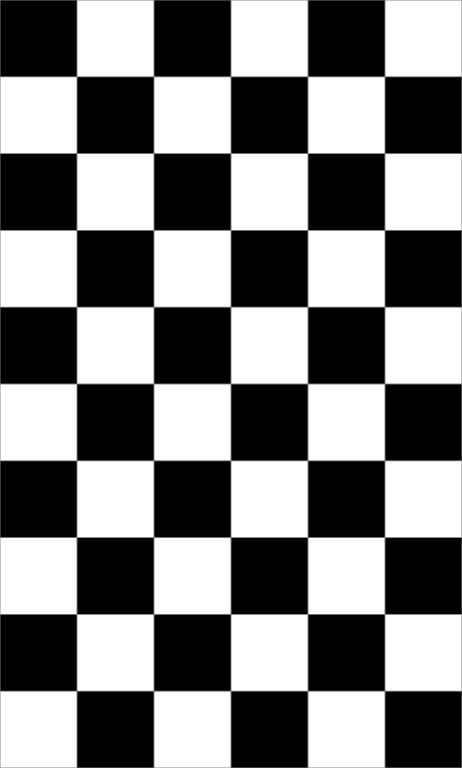
This pattern is drawn by a WebGL 2 fragment shader. Its source:

```glsl
#version 300 es
precision highp float;
// Black and white checkerboard, six squares across and ten down, with softened edges.

uniform vec2 u_resolution;
out vec4 fragColor;

const vec2 SQUARES = vec2(6.0, 10.0);  // even counts, so the board tiles
const float EDGE_WIDTH = 0.004;        // blended edge, as a share of canvas width
const vec3 BLACK = vec3(0.0);
const vec3 WHITE = vec3(1.0);

// Signed distance to the nearest grid line: positive in even cells, negative in odd.
vec2 signedGridDistance(vec2 cell) {
    return 0.5 - abs(mod(cell + 0.5, 2.0) - 1.0);
}

void main() {
    vec2 uv = gl_FragCoord.xy / u_resolution;

    // Edge width in cell units, never thinner than one pixel
    float edge = max(EDGE_WIDTH * u_resolution.x, 1.0);
    vec2 halfEdge = 0.5 * edge * SQUARES / u_resolution;

    // Smoothed square wave per axis; their product gives the checks
    vec2 wave = clamp(signedGridDistance(uv * SQUARES) / halfEdge, -1.0, 1.0);
    float check = 0.5 + 0.5 * wave.x * wave.y;

    fragColor = vec4(mix(BLACK, WHITE, check), 1.0);
}
```
